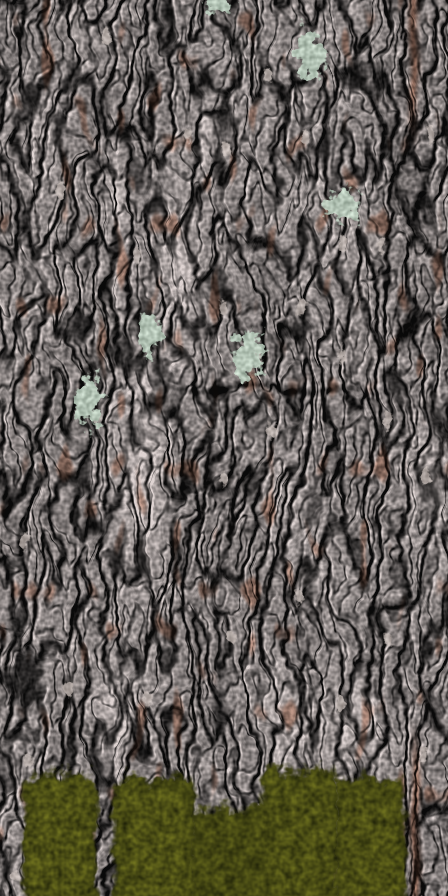
Write a WebGL 2 fragment shader that draws this texture.

```glsl
#version 300 es
precision highp float;
// Weathered tree bark with deep vertical fissures, pale lichen and a mossy foot.

#define PLATE_FREQ vec2(21.0, 5.5)
#define FISSURE_FREQ vec2(36.0, 13.0)
#define FLAKE_FREQ vec2(46.0, 26.0)
#define LIGHT_STEP vec2(-0.0045, 0.0035)
#define RELIEF 0.34
#define GRAIN 0.17
#define CHIP_CHANCE 0.13
#define BARK_TINT vec3(1.03, 0.98, 0.97)
#define LICHEN_COLOR vec3(0.72, 0.79, 0.73)
#define MOSS_DARK vec3(0.10, 0.11, 0.025)
#define MOSS_LIGHT vec3(0.47, 0.48, 0.13)
#define RUST_COLOR vec3(0.42, 0.24, 0.16)

uniform vec2 u_resolution;
out vec4 fragColor;

float hash(vec2 p) {
    vec3 q = fract(p.xyx * vec3(0.1031, 0.1030, 0.0973));
    q += dot(q, q.yzx + 33.33);
    return fract((q.x + q.y) * q.z);
}

float cornerSlope(vec2 cell, vec2 offset) {
    float angle = 6.2832 * hash(cell);
    return dot(vec2(cos(angle), sin(angle)), offset);
}

// Gradient noise, roughly -1 to 1
float noise(vec2 p) {
    vec2 i = floor(p), f = p - i;
    vec2 u = f * f * f * (f * (f * 6.0 - 15.0) + 10.0);
    vec2 e = vec2(1.0, 0.0);
    float low = mix(cornerSlope(i, f), cornerSlope(i + e, f - e), u.x);
    float high = mix(cornerSlope(i + e.yx, f - e.yx), cornerSlope(i + 1.0, f - 1.0), u.x);
    return 1.4 * mix(low, high, u.y);
}

float fbm(vec2 p) {
    float sum = 0.0, amp = 0.55;
    for (int i = 0; i < 3; i++) {
        sum += amp * noise(p);
        p = p * 2.03 + 17.3;
        amp *= 0.55;
    }
    return sum;
}

// Bark relief: long plates split by fissures and flakes
float barkHeight(vec2 p) {
    vec2 bend = (p - vec2(0.62, 0.88)) / vec2(0.24, 0.28);
    vec2 w = p;
    w.x -= 0.30 * (p.y - 0.88) * exp(-dot(bend, bend));
    w += vec2(0.022, 0.045) * vec2(noise(p * vec2(13.0, 10.0)), noise(p * vec2(15.0, 9.0) + 41.0));
    w += vec2(0.006, 0.010) * vec2(noise(p * 43.0 + 9.0), noise(p * 39.0 + 71.0));
    float plates = smoothstep(0.0, 0.24, abs(noise(w * PLATE_FREQ + 3.0)));
    float fissures = smoothstep(0.0, 0.22, abs(noise(w * FISSURE_FREQ + 27.0)));
    float h = 0.72 * plates * mix(0.45, 1.0, fissures) + 0.28 * (0.5 + fbm(w * FLAKE_FREQ));
    // Cross crack over the middle
    float line = (p.y - 1.135 - 0.025 * noise(p * vec2(9.0, 3.0))) / 0.009;
    float span = smoothstep(0.36, 0.44, p.x) * smoothstep(0.9, 0.78, p.x);
    return h - 0.4 * span * exp(-line * line);
}

// Soft worn streaks: centre x, centre y, half width, half height
float wornStreaks(vec2 p) {
    vec4 streaks[8] = vec4[8](
        vec4(0.32, 1.00, 0.045, 0.26), vec4(0.265, 1.52, 0.025, 0.20),
        vec4(0.40, 1.40, 0.035, 0.17), vec4(0.25, 0.40, 0.040, 0.13),
        vec4(0.63, 0.38, 0.045, 0.13), vec4(0.80, 0.38, 0.045, 0.11),
        vec4(0.46, 1.70, 0.018, 0.08), vec4(0.97, 0.95, 0.025, 0.12));
    float light = 0.0;
    for (int i = 0; i < 8; i++) {
        vec2 d = (p - streaks[i].xy) / streaks[i].zw;
        light = max(light, exp(-dot(d, d)));
    }
    return light;
}

// Ragged lichen rosettes: centre and radii
float lichen(vec2 p) {
    vec4 spots[6] = vec4[6](
        vec4(0.693, 1.875, 0.038, 0.060), vec4(0.766, 1.540, 0.046, 0.044),
        vec4(0.333, 1.258, 0.032, 0.050), vec4(0.552, 1.206, 0.040, 0.062),
        vec4(0.200, 1.107, 0.030, 0.066), vec4(0.487, 1.990, 0.034, 0.025));
    float ragged = 1.0 * fbm(p * 38.0 + 5.0), cover = 0.0;
    for (int i = 0; i < 6; i++) {
        float d = length((p - spots[i].xy) / spots[i].zw) + ragged;
        cover = max(cover, smoothstep(0.95, 0.72, d));
    }
    return cover;
}

// Small pale chips scattered over a jittered grid
float chips(vec2 p) {
    vec2 g = p * vec2(11.0, 8.0), cell = floor(g);
    vec2 center = 0.3 + 0.4 * vec2(hash(cell + 11.0), hash(cell + 47.0));
    float d = length((g - cell - center) / vec2(0.15, 0.19)) + 0.9 * fbm(p * 48.0);
    return smoothstep(0.9, 0.5, d) * step(hash(cell + 83.0), CHIP_CHANCE);
}

// Moss cushions: left, right, top, strength
float moss(vec2 p) {
    vec4 clumps[5] = vec4[5](
        vec4(0.05, 0.215, 0.275, 1.0), vec4(0.25, 0.435, 0.265, 1.0), vec4(0.42, 0.61, 0.205, 0.75),
        vec4(0.585, 0.755, 0.285, 0.95), vec4(0.745, 0.905, 0.265, 0.95));
    vec2 q = p + vec2(0.018, 0.04) * vec2(fbm(p * 25.0), fbm(p * 29.0 + 13.0));
    float cover = 0.0;
    for (int i = 0; i < 5; i++) {
        vec4 c = clumps[i];
        float side = smoothstep(-0.012, 0.02, min(q.x - c.x, c.y - q.x));
        cover = max(cover, c.w * side * smoothstep(0.02, -0.035, q.y - c.z));
    }
    return cover;
}

void main() {
    vec2 p = gl_FragCoord.xy / u_resolution * vec2(1.0, 2.0);

    // Bark tone from depth, side light and grain
    float h = barkHeight(p);
    float slope = h - barkHeight(p + LIGHT_STEP);
    float grain = noise(p * 105.0) + 0.6 * noise(p * vec2(70.0, 45.0) + 31.0);
    float tone = 0.04 + 0.56 * h + RELIEF * slope + GRAIN * grain * (0.3 + h);
    tone += 0.07 * noise(p * vec2(6.0, 3.0)) + 0.17 * wornStreaks(p) * (0.3 + h);
    vec3 color = BARK_TINT * clamp(tone, 0.035, 0.85);

    // Rust in scattered cracks and along the right seam
    float seam = exp(-pow((p.x - 0.925 - 0.008 * noise(p * 9.0)) / 0.010, 2.0));
    seam *= max(smoothstep(1.65, 1.8, p.y), smoothstep(0.4, 0.25, p.y));
    float rust = 0.6 * seam + 0.5 * smoothstep(0.35, 0.7, noise(p * vec2(24.0, 11.0) + 90.0));
    color = mix(color, RUST_COLOR * (0.35 + 1.3 * tone), rust);

    // Chips and lichen
    color = mix(color, vec3(0.74, 0.70, 0.68) + 0.12 * grain, 0.85 * chips(p));
    color = mix(color, LICHEN_COLOR + 0.14 * grain, 0.93 * lichen(p));

    // Moss with fine tufts, darker at its rim
    float cover = moss(p);
    float tuft = 0.54 + 0.45 * fbm(p * 34.0 + 61.0) + 0.28 * noise(p * 88.0);
    vec3 mossColor = mix(MOSS_DARK, MOSS_LIGHT, clamp(tuft * (0.35 + 0.65 * cover), 0.0, 1.15));
    color = mix(color, mossColor, smoothstep(0.1, 0.65, cover));

    fragColor = vec4(clamp(color, 0.0, 1.0), 1.0);
}
```
